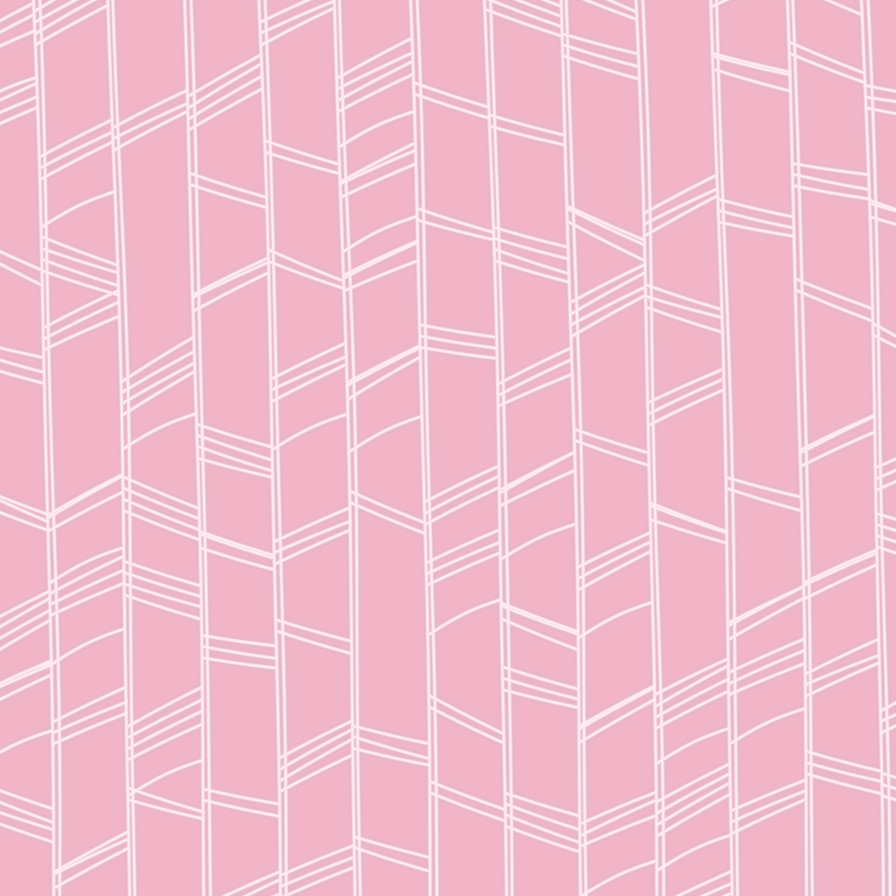
A Shadertoy shader for this pattern:

```glsl
// Pale hand-drawn trellis on pink: slightly leaning double uprights split the
// canvas into columns, and each column holds hashed slots of slanted rungs.
// The nearest stroke distance is turned into soft ink with a faint dusky rim.

const float PITCH = 0.0841;   // column width
const float SLOTS = 7.5;      // rung groups per column

float hash(vec2 p) {
    return fract(sin(dot(p, vec2(127.1, 311.7))) * 43758.5453);
}

// Horizontal position of an upright: common lean plus its own wobble
float uprightX(float column, float y) {
    float lean = 0.060 - 0.009 * y - 0.014 * y * y;
    return lean + column * PITCH + 0.0009 * sin(y * 9.0 + column * 2.4);
}

float uprightDistance(vec2 p, float column) {
    float gap = 0.0066 + 0.0010 * sin(p.y * 7.0 + column * 4.1);
    float d = p.x - uprightX(column, p.y);
    return min(abs(d), abs(d - gap));
}

// One rung crossing the column, u running 0..1 from left to right
float rungDistance(float u, float y, float middle, float rise, float bow) {
    float curve = middle + rise * (u - 0.5) + bow * sin(3.14159 * u);
    float slope = (rise + bow * 3.14159 * cos(3.14159 * u)) / PITCH;
    return abs(y - curve) / sqrt(1.0 + slope * slope);
}

float groupDistance(float u, float y, vec2 id, float middle) {
    float kind = hash(id);
    float vary = hash(id + 17.3);
    float d = 1.0;
    if (kind > 0.94) return d;   // empty slot

    bool rising = kind < 0.47;
    bool pair = kind >= 0.47 && kind < 0.68;
    bool bold = kind < 0.13 || (kind >= 0.68 && kind < 0.75);
    float rise = rising ? mix(0.036, 0.047, vary)
               : pair || bold ? -mix(0.020, 0.044, vary)
               : -mix(0.012, 0.034, vary);
    float count = pair ? 2.0 : (!bold && vary > 0.6 ? 4.0 : 3.0);

    for (float i = 0.0; i < 4.0; i++) {
        if (i >= count) break;
        float jitter = hash(id + vec2(i * 3.7, 5.1)) - 0.5;
        float drop = bold ? 0.015 * max(i - 0.8, 0.0) : 0.0125 * i;
        float top = middle + 0.017 - drop + 0.003 * jitter;
        d = min(d, rungDistance(u, y, top, rise + 0.008 * jitter, 0.0007 * sign(rise)));
    }

    // Lone arched rung trailing below some rising groups
    if (rising && hash(id + 41.9) > 0.5)
        d = min(d, rungDistance(u, y, middle - 0.062, 0.040, 0.004));
    return d;
}

void mainImage(out vec4 fragColor, in vec2 fragCoord) {
    vec2 p = fragCoord / iResolution.y;
    float column = floor((p.x - uprightX(0.0, p.y)) / PITCH);
    float left = uprightX(column, p.y);
    float u = (p.x - left) / (uprightX(column + 1.0, p.y) - left);

    // Uprights on both sides of the column
    float d = min(uprightDistance(p, column), uprightDistance(p, column + 1.0));

    // Rungs from this slot and its neighbours
    float shift = hash(vec2(column, 71.0));
    float slot = floor(p.y * SLOTS + shift);
    for (float j = -1.0; j <= 1.0; j++) {
        vec2 id = vec2(column, slot + j);
        float jitter = 0.6 * (hash(id + 29.7) - 0.5);
        float middle = (id.y + 0.5 + jitter - shift) / SLOTS;
        d = min(d, groupDistance(u, p.y, id, middle));
    }

    // Soft ink over a faint rim that fades into the ground
    float edge = max(0.0031, 1.2 / iResolution.y);
    float ink = 1.0 - smoothstep(0.0002, edge, d);
    float rim = 1.0 - smoothstep(0.0045, 0.0062, d);
    vec3 color = mix(vec3(0.95, 0.71, 0.78), vec3(0.915, 0.715, 0.78), rim);
    color = mix(color, vec3(1.0, 0.93, 0.96), ink);
    fragColor = vec4(color, 1.0);
}
```
